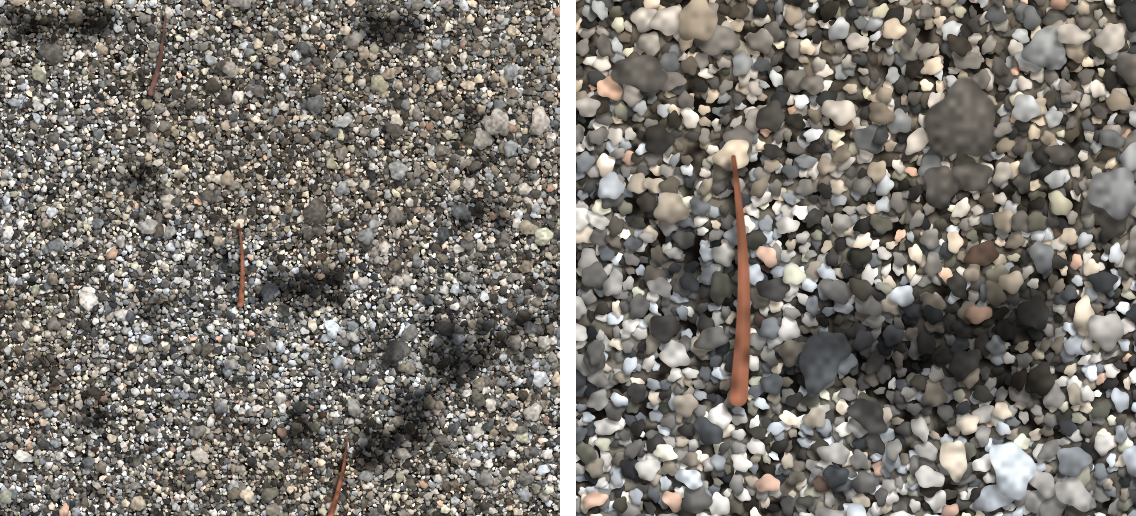
Left: the whole. Right: its middle third, enlarged.
Write a WebGL 2 fragment shader that draws this texture.

```glsl
#version 300 es
precision highp float;
// Coarse sunlit sand with scattered gravel, dark hollows and a few dry needles.
uniform vec2 u_resolution;
out vec4 fragColor;

const vec2 LIGHT_DIR = vec2(0.45, 0.89);
const vec3 DEEP_GAP = vec3(0.06, 0.052, 0.042);
const vec3 FINE_SILT = vec3(0.47, 0.45, 0.41);

float hash(vec2 p) {
    return fract(sin(dot(p, vec2(127.1, 311.7))) * 43758.545);
}

float valueNoise(vec2 p) {
    vec2 cell = floor(p);
    vec2 f = fract(p);
    f = f * f * (3.0 - 2.0 * f);
    float low = mix(hash(cell), hash(cell + vec2(1, 0)), f.x);
    float high = mix(hash(cell + vec2(0, 1)), hash(cell + vec2(1, 1)), f.x);
    return mix(low, high, f.y);
}

float fbm(vec2 p) {
    float sum = 0.0;
    float weight = 0.5;
    for (int i = 0; i < 4; i++) {
        sum += weight * valueNoise(p);
        p = p * 2.03 + 17.3;
        weight *= 0.5;
    }
    return sum / 0.9375;
}

vec2 rotate(vec2 p, float angle) {
    float c = cos(angle), s = sin(angle);
    return vec2(c * p.x + s * p.y, c * p.y - s * p.x);
}

// Mineral colour: mostly grey, faintly tinted tan, blue, olive or rust
vec3 mineral(float tone, float kind) {
    vec3 tint = vec3(1.0, 0.985, 0.96);
    tint = mix(tint, vec3(1.04, 0.98, 0.89), step(0.45, kind));
    tint = mix(tint, vec3(0.96, 1.0, 1.04), step(0.65, kind));
    tint = mix(tint, vec3(1.0, 1.0, 0.90), step(0.90, kind));
    tint = mix(tint, vec3(1.13, 0.94, 0.83), step(0.96, kind));
    return tint * tone;
}

// Relative distance from a lumpy, stretched stone: 1 on its outline
float stoneDistance(vec2 offset, float angle, float stretch, float radius, float phase) {
    vec2 q = rotate(offset, angle) * vec2(1.0, stretch);
    float a = atan(q.y, q.x + 1e-5);
    float lump = 1.0 + 0.10 * sin(3.0 * a + phase) + 0.08 * sin(5.0 * a - 2.0 * phase);
    return length(q) / (radius * lump);
}

// Paint one layer of jittered stones with their shadows over a colour
vec3 stoneLayer(vec3 color, vec2 p, float scale, float density, float coarse, float seed) {
    vec2 home = floor(p * scale);
    float grit = valueNoise(p * 210.0 + seed) + 0.6 * valueNoise(p * 90.0 + seed) - 0.8;
    for (int i = 0; i < 9; i++) {
        vec2 cell = home + vec2(i % 3 - 1, i / 3 - 1);
        vec2 id = cell + seed * 13.7;
        float gravelShare = mix(0.55, 1.7, smoothstep(0.25, 1.05, cell.x / scale));
        float share = density * mix(1.0, gravelShare, coarse);
        if (hash(id) > share) continue;

        vec2 jitter = vec2(hash(id + 3.1), hash(id + 7.7));
        vec2 offset = p * scale - cell - mix(vec2(0.15), vec2(0.85), jitter);
        float radius = mix(0.46, 0.74, hash(id + 11.3)) - 0.08 * coarse;
        float angle = 6.283 * hash(id + 19.9);
        float stretch = mix(1.0, 1.7, hash(id + 23.5));
        float phase = 6.283 * hash(id + 29.1);

        float d = stoneDistance(offset, angle, stretch, radius, phase);
        float shadow = stoneDistance(offset + LIGHT_DIR * radius * 0.3, angle, stretch, radius, phase);
        color *= mix(0.62, 1.0, smoothstep(0.75, 1.2, shadow));

        float tone = 0.16 + 0.78 * hash(id + 31.7);
        tone = mix(tone, 0.56, 0.3 * coarse);
        float shade = 1.10 + 0.26 * dot(offset, LIGHT_DIR) / radius - 0.24 * pow(min(d, 1.2), 4.0);
        vec3 stone = mineral(tone, hash(id + 37.9)) * (shade + 0.45 * grit);
        float soft = clamp(scale / (u_resolution.y * radius), 0.06, 0.5);
        color = mix(color, stone, 1.0 - smoothstep(1.0 - soft, 1.0 + soft * 0.6, d));
    }
    return color;
}

// Tapered, gently bowed needle
float needleDistance(vec2 p, vec2 base, float angle, float len, float width) {
    vec2 q = rotate(p - base, angle);
    float t = clamp(q.x / len, 0.0, 1.0);
    q.y += 0.005 * sin(3.14 * t);
    return length(q - vec2(t * len, 0.0)) - width * (1.0 - 0.75 * t);
}

vec3 paintNeedles(vec3 color, vec2 p, float aspect) {
    float px = 1.0 / u_resolution.y;
    for (int i = 0; i < 3; i++) {
        float n = float(i);
        vec2 id = vec2(n, 5.3);
        vec2 base = vec2((0.27 + 0.16 * n) * aspect, fract(0.82 + 0.59 * n));
        float angle = mix(0.95, 1.6, hash(id + 4.1));
        float d = needleDistance(p, base, angle, 0.155, 0.006);
        float shadow = needleDistance(p + LIGHT_DIR * 0.006, base, angle, 0.155, 0.006);
        color *= mix(0.5, 1.0, smoothstep(-0.002, 0.005, shadow));
        vec3 bark = mix(vec3(0.50, 0.38, 0.35), vec3(0.68, 0.42, 0.30), hash(id + 8.3));
        bark *= 0.7 + 0.5 * valueNoise(p * 110.0) - 35.0 * (d + 0.004);
        color = mix(color, bark, 1.0 - smoothstep(-px, px, d));
    }
    return color;
}

void main() {
    vec2 p = gl_FragCoord.xy / u_resolution.y;
    // Silt bed under stones that grow from fine sand up to gravel
    float silt = valueNoise(p * 170.0) * 0.7 + valueNoise(p * 80.0 + 9.0) * 0.5;
    vec3 color = mix(DEEP_GAP, FINE_SILT, smoothstep(0.25, 0.95, silt));
    for (int i = 0; i < 6; i++) {
        float size = float(i);
        float scale = 125.0 * pow(0.71, size);
        float density = 0.97 * pow(0.49, size);
        color = stoneLayer(color, p, scale, density, smoothstep(0.5, 3.5, size), size + 1.0);
    }
    // Shaded hollows and damp, warmer ground
    float hollow = smoothstep(0.62, 0.82, fbm(p * 6.5 + 4.0));
    float damp = smoothstep(0.40, 0.70, fbm(p * 3.0 + 31.0));
    color *= mix(vec3(1.06, 1.055, 1.05), vec3(0.97, 0.93, 0.88), damp) * mix(1.0, 0.32, hollow);
    color = pow(max(color, 0.0), vec3(0.92));
    color = paintNeedles(color, p, u_resolution.x / u_resolution.y);
    fragColor = vec4(clamp(color, 0.0, 1.0), 1.0);
}
```
